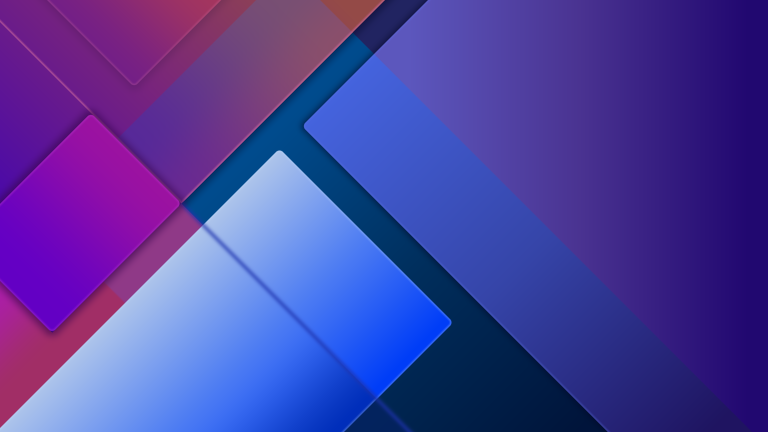
This background is drawn by a Shadertoy shader. Its source:

```glsl
// Overlapping diagonal glass panels in purple, red and blue, with soft shadows and lit rims.

// Diagonal coordinates: x runs down-right, y runs up-right, in canvas heights.
const float FAR = 9.0;
const float FOLD = -0.051;         // long diagonal shared by several panels
const float GLASS_END = 0.741;     // upper limit of the tinted glass band
const float WARM_END = 0.891;      // lower-right edge of the warm panels
const float PALE_START = 0.991;
const float CORNER = 0.011;
const float RIM = 0.0035;
const float SHADOW = 0.035;

const vec3 TEAL = vec3(0.0, 0.305, 0.57);
const vec3 DEEP = vec3(0.0, 0.18, 0.36);
const vec3 ABYSS = vec3(0.0, 0.08, 0.23);
const vec3 NAVY = vec3(0.13, 0.14, 0.38);
const vec3 SHADE = vec3(0.01, 0.02, 0.14);
const vec3 PINK_RIM = vec3(0.82, 0.42, 0.62);
const vec3 VIOLET_RIM = vec3(0.72, 0.22, 0.80);

// Signed distance to a rounded rectangle given by two diagonal corners.
float panel(vec2 q, vec2 lo, vec2 hi, float radius) {
    vec2 d = abs(q - 0.5 * (lo + hi)) - 0.5 * (hi - lo);
    d = d * 0.70711 + radius;
    return length(max(d, 0.0)) + min(max(d.x, d.y), 0.0) - radius;
}

float cover(float d) {
    float w = 0.75 / iResolution.y;
    return 1.0 - smoothstep(-w, w, d);
}

// Light line just inside an edge.
float rim(float d) {
    return cover(d) * smoothstep(-2.0 * RIM, 0.0, d);
}

// Shadow that fades outside an edge.
float shadow(float d) {
    float s = 1.0 - smoothstep(-0.004, SHADOW, d);
    return s * s;
}

vec3 ramp(vec3 a, vec3 b, vec3 c, float t) {
    t = 2.0 * clamp(t, 0.0, 1.0);
    return t < 1.0 ? mix(a, b, t) : mix(b, c, t - 1.0);
}

void mainImage(out vec4 fragColor, in vec2 fragCoord) {
    vec2 p = fragCoord / iResolution.y;
    vec2 q = vec2(p.x + 1.0 - p.y, p.x - 1.0 + p.y);
    float foldSide = cover((q.y - FOLD) * 0.70711);
    float glassSide = cover((q.y - GLASS_END) * 0.70711);

    // Deep blue floor
    vec3 col = ramp(TEAL, DEEP, ABYSS, (q.x - 0.88) / 1.45);
    col = mix(NAVY, col, glassSide);
    col = mix(col, vec3(0.02, 0.13, 0.40), 0.6 * foldSide);

    // Wide panel on the right
    float d = panel(q, vec2(PALE_START, 0.407), vec2(FAR), CORNER);
    col = mix(col, SHADE, 0.75 * shadow(d + 0.008) * step(0.35, q.y));
    vec3 blue = ramp(vec3(0.27, 0.39, 0.87), vec3(0.21, 0.27, 0.66),
                     vec3(0.12, 0.08, 0.38), (q.x - 0.99) / 1.65);
    vec3 purple = ramp(vec3(0.36, 0.34, 0.74), vec3(0.29, 0.20, 0.57),
                       vec3(0.13, 0.03, 0.44), (p.x - 0.95) / 0.78);
    vec3 wide = mix(purple, blue, glassSide);
    col = mix(col, wide, cover(d));
    col = mix(col, vec3(0.36, 0.45, 0.90), 0.35 * rim(d));

    // Magenta sheet at the lower left
    vec3 magenta = mix(vec3(0.67, 0.12, 0.65), vec3(0.63, 0.18, 0.40),
                       smoothstep(0.66, 0.93, q.x));
    float veil = smoothstep(-0.416, -0.408, q.y);
    magenta = mix(magenta, vec3(0.55, 0.23, 0.55), 0.85 * veil);
    float sheet = panel(q, vec2(-FAR, -FAR), vec2(PALE_START + 0.02, FOLD), 0.0);
    col = mix(col, magenta, cover(sheet));

    // Warm backdrop at the upper left
    d = panel(q, vec2(-FAR, FOLD), vec2(WARM_END, FAR), 0.0);
    col = mix(col, SHADE, 0.45 * shadow(d) * (1.0 - foldSide));
    vec3 warm = ramp(vec3(0.28, 0.03, 0.67), vec3(0.47, 0.14, 0.49),
                     vec3(0.58, 0.29, 0.28), (q.y + 0.5) / 1.28);
    float warmMask = cover((q.x - WARM_END) * 0.70711);
    col = mix(col, warm, warmMask * max(1.0 - foldSide, step(-0.65, q.y)));
    col = mix(col, warm, cover((q.x - 0.472) * 0.70711));

    // Red corner panel
    float red = panel(q, vec2(-FAR, 0.109), vec2(0.512, FAR), CORNER);
    vec3 redTone = mix(vec3(0.45, 0.12, 0.53), vec3(0.64, 0.21, 0.37),
                       smoothstep(0.08, 0.52, q.y));
    col = mix(col, SHADE, 0.12 * shadow(red));
    col = mix(col, redTone, cover(red));
    col = mix(col, PINK_RIM, 0.28 * rim(red));

    // Smoky glass band over the warm backdrop
    float glass = panel(q, vec2(0.593, FOLD), vec2(WARM_END, GLASS_END), 0.0);
    vec3 smoke = mix(vec3(0.34, 0.16, 0.60), vec3(0.47, 0.31, 0.45),
                     smoothstep(-0.05, 0.68, q.y));
    smoke += vec3(0.07, 0.0, -0.03) * smoothstep(0.65, WARM_END, q.x);
    col = mix(col, smoke, cover(glass));
    col = mix(col, PINK_RIM, 0.65 * rim(d));

    // Pale blue panel, creased along the fold
    float pale = panel(q, vec2(PALE_START, -FAR), vec2(1.796, 0.303), CORNER);
    vec3 sky = ramp(vec3(0.68, 0.77, 0.92), vec3(0.32, 0.50, 0.95),
                    vec3(0.0, 0.24, 0.97), (q.x - 0.99) / 0.78);
    sky *= 1.0 - 0.25 * foldSide * smoothstep(1.45, 1.80, q.x);
    col = mix(col, sky, cover(pale));
    col = mix(col, vec3(0.75, 0.86, 1.0), 0.3 * rim(pale));
    float crease = exp(-pow((q.y - FOLD) / 0.009, 2.0)) * step(WARM_END, q.x);
    col = mix(col, vec3(0.12, 0.20, 0.68), 0.55 * crease);

    // Violet diamond on top
    float gem = panel(q, vec2(0.472, -0.650), vec2(WARM_END, FOLD), CORNER);
    col = mix(col, vec3(0.22, 0.02, 0.30), 0.6 * shadow(gem) * step(FOLD, -q.y - 0.02));
    vec3 violet = mix(vec3(0.39, 0.0, 0.77), vec3(0.61, 0.07, 0.63),
                      smoothstep(-0.60, -0.04, q.y));
    col = mix(col, violet, cover(gem));
    col = mix(col, VIOLET_RIM, 0.4 * rim(gem));

    fragColor = vec4(col, 1.0);
}
```
